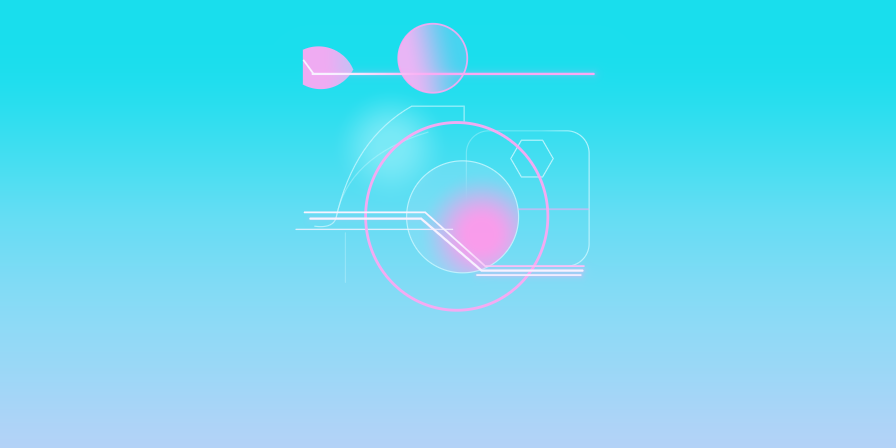
This background is drawn by a Shadertoy shader. Its source:

```glsl
// Abstract pastel composition: rings, translucent discs and fine bent lines
// floating on a cyan-to-lavender gradient. Every part is a distance function,
// blended in order over the gradient on a canvas two units wide and one high.

#define PINK vec3(0.98, 0.66, 0.95)
#define HOT_PINK vec3(1.0, 0.60, 0.92)
#define PALE vec3(0.80, 0.97, 1.0)
#define WHITE vec3(0.97, 0.95, 1.0)
#define HAIR 0.0013
#define BOLD 0.0025
#define CURVE_STEPS 16

float pixelSize;

float fill(float d) {
    return clamp(0.5 - d / pixelSize, 0.0, 1.0);
}

// Line of half width w; lines thinner than a pixel are dimmed to stay even.
float stroke(float d, float w) {
    return fill(abs(d) - w) * min(1.0, 2.0 * w / pixelSize);
}

float segment(vec2 p, vec2 a, vec2 b) {
    vec2 ab = b - a;
    return length(p - a - ab * clamp(dot(p - a, ab) / dot(ab, ab), 0.0, 1.0));
}

// Horizontal run, diagonal drop, horizontal run.
float bentLine(vec2 p, vec2 a, vec2 b, vec2 c, vec2 d) {
    return min(segment(p, a, b), min(segment(p, b, c), segment(p, c, d)));
}

float curve(vec2 p, vec2 a, vec2 control, vec2 b) {
    float d = 1e3;
    vec2 last = a;
    for (int i = 1; i <= CURVE_STEPS; i++) {
        float t = float(i) / float(CURVE_STEPS);
        vec2 next = mix(mix(a, control, t), mix(control, b, t), t);
        d = min(d, segment(p, last, next));
        last = next;
    }
    return d;
}

float roundedBox(vec2 p, vec2 halfSize, float radius) {
    vec2 q = abs(p) - halfSize + radius;
    return length(max(q, 0.0)) + min(max(q.x, q.y), 0.0) - radius;
}

float hexagon(vec2 p, float apothem) {
    p = abs(p);
    return max(p.y, dot(p, vec2(0.866, 0.5))) - apothem;
}

vec3 sky(float y) {
    vec3 c = mix(vec3(0.72, 0.82, 0.97), vec3(0.56, 0.855, 0.965), smoothstep(-0.08, 0.32, y));
    c = mix(c, vec3(0.34, 0.87, 0.95), smoothstep(0.22, 0.66, y));
    return mix(c, vec3(0.10, 0.87, 0.93), smoothstep(0.50, 0.90, y));
}

void mainImage(out vec4 fragColor, in vec2 fragCoord) {
    pixelSize = 1.0 / iResolution.y;
    vec2 p = fragCoord / iResolution.xy * vec2(2.0, 1.0);
    vec3 color = sky(p.y);

    // Soft light behind the rings
    float glow = 1.0 - smoothstep(0.02, 0.135, length(p - vec2(0.872, 0.674)));
    color = mix(color, vec3(0.62, 0.94, 0.98), 0.62 * glow);

    // Inner disc, warm toward its lower right
    float disc = length(p - vec2(1.0326, 0.516)) - 0.125;
    float warmth = 1.0 - smoothstep(0.025, 0.145, length(p - vec2(1.075, 0.477)));
    color = mix(color, vec3(0.62, 0.87, 0.97), 0.35 * fill(disc));
    color = mix(color, HOT_PINK, 0.95 * warmth * fill(disc));
    color = mix(color, PALE, 0.8 * stroke(disc, HAIR));

    // Small disc, fading from pink to blue across its width
    vec2 q = p - vec2(0.966, 0.870);
    float ball = length(q) - 0.077;
    vec3 ballColor = mix(vec3(0.91, 0.71, 0.96), vec3(0.28, 0.83, 0.94), smoothstep(-0.06, 0.065, q.x + 0.2 * q.y));
    color = mix(color, ballColor, fill(ball));
    color = mix(color, PINK, 0.9 * stroke(ball, 0.002));

    // Petal: two arcs cut by a straight left edge
    float petal = max(length(p - vec2(0.711, 0.8125)) - 0.084, length(p - vec2(0.716, 0.883)) - 0.082);
    petal = max(petal, 0.676 - p.x);
    color = mix(color, mix(PINK, vec3(0.80, 0.75, 0.96), smoothstep(0.72, 0.80, p.x)), 0.95 * fill(petal));

    // Stem and notch
    float stem = segment(p, vec2(0.698, 0.835), vec2(1.325, 0.835));
    color = mix(color, PINK, 0.35 * exp(-stem / 0.006));
    color = mix(color, mix(WHITE, PINK, smoothstep(0.72, 1.0, p.x)), stroke(stem, BOLD));
    color = mix(color, WHITE, stroke(segment(p, vec2(0.678, 0.865), vec2(0.700, 0.835)), 0.002));

    // Hairline arch with a hooked foot
    vec2 foot = vec2(0.75, 0.513);
    vec2 shoulder = vec2(0.919, 0.763);
    vec2 corner = vec2(1.036, 0.763);
    float arch = min(segment(p, shoulder, corner), segment(p, corner, vec2(1.036, 0.73)));
    arch = min(arch, curve(p, shoulder, vec2(0.79, 0.69), foot));
    arch = min(arch, curve(p, foot, vec2(0.742, 0.49), vec2(0.703, 0.495)));
    color = mix(color, PALE, 0.75 * stroke(arch, HAIR));
    float innerArch = curve(p, vec2(0.955, 0.705), vec2(0.775, 0.65), foot);
    color = mix(color, PALE, 0.4 * stroke(innerArch, HAIR));

    // Rounded frame, hexagon and guide lines
    float frame = roundedBox(p - vec2(1.178, 0.557), vec2(0.137, 0.151), 0.05);
    float frameFade = max(smoothstep(1.12, 1.31, p.x), 0.45 * smoothstep(0.54, 0.64, p.y));
    color = mix(color, PALE, 0.8 * frameFade * stroke(frame, HAIR));
    color = mix(color, PALE, 0.85 * stroke(hexagon(p - vec2(1.1875, 0.646), 0.041), HAIR));
    color = mix(color, PINK, 0.55 * stroke(segment(p, vec2(1.158, 0.533), vec2(1.313, 0.533)), 0.002));
    color = mix(color, PALE, 0.35 * stroke(segment(p, vec2(0.771, 0.37), vec2(0.771, 0.48)), HAIR));
    color = mix(color, WHITE, 0.8 * stroke(segment(p, vec2(0.661, 0.488), vec2(1.010, 0.488)), 0.0015));

    // Large ring, slightly taller than wide
    float ring = length((p - vec2(1.0195, 0.517)) * vec2(1.03, 1.0)) - 0.2095;
    color = mix(color, PINK, 0.95 * stroke(ring, 0.0032));

    // Bent ribbon of bright lines
    float upper = bentLine(p, vec2(0.680, 0.526), vec2(0.949, 0.526), vec2(1.083, 0.406), vec2(1.303, 0.406));
    float lower = bentLine(p, vec2(0.693, 0.512), vec2(0.940, 0.512), vec2(1.075, 0.396), vec2(1.300, 0.396));
    float base = segment(p, vec2(1.065, 0.386), vec2(1.296, 0.386));
    float pinkSide = smoothstep(1.0, 1.12, p.x);
    color = mix(color, PINK, (0.2 + 0.4 * pinkSide) * exp(-min(lower, base) / 0.005));
    color = mix(color, mix(WHITE, PINK, 0.7 * pinkSide), stroke(upper, 0.002));
    color = mix(color, WHITE, stroke(lower, BOLD));
    color = mix(color, WHITE, 0.9 * stroke(base, 0.002));

    fragColor = vec4(color, 1.0);
}
```
